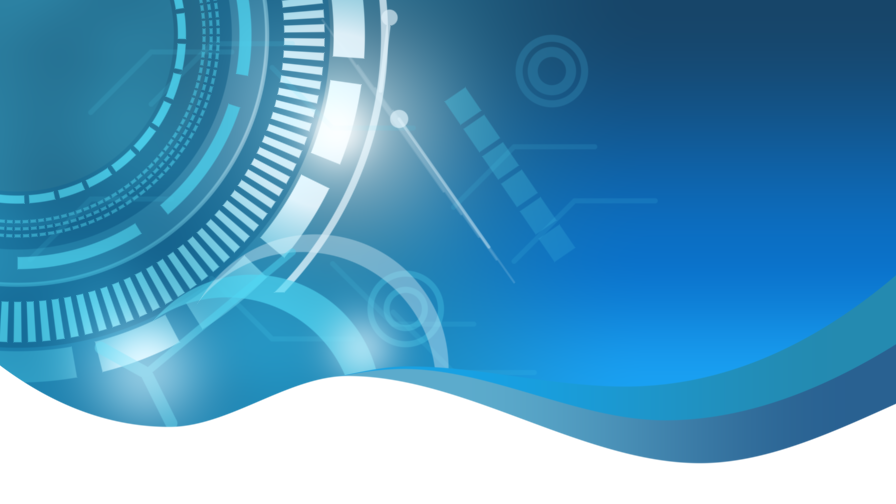
Write a Shadertoy shader that draws this background.

```glsl
const vec3 CYAN = vec3(0.30, 0.82, 0.93);
const vec3 ICE = vec3(0.90, 0.97, 1.0);

void paint(inout vec3 col, vec3 tint, float alpha, float d) {
    float aa = 1.0 / iResolution.y;
    col = mix(col, tint, alpha * smoothstep(aa, -aa, d));
}

float glow(vec2 p, vec2 c, float size) {
    vec2 q = (p - c) / size;
    return exp(-dot(q, q));
}

vec2 hash2(vec2 p) {
    p = vec2(dot(p, vec2(127.1, 311.7)), dot(p, vec2(269.5, 183.3)));
    return fract(sin(p) * 43758.5) * 2.0 - 1.0;
}

float gradientNoise(vec2 p) {
    vec2 i = floor(p), f = fract(p), u = f * f * (3.0 - 2.0 * f), e = vec2(0, 1);
    float low = mix(dot(hash2(i), f), dot(hash2(i + e.yx), f - e.yx), u.x);
    float high = mix(dot(hash2(i + e), f - e), dot(hash2(i + 1.0), f - 1.0), u.x);
    return mix(low, high, u.y);
}

float segment(vec2 p, vec2 a, vec2 b, float width) {
    vec2 d = b - a, q = p - a;
    return length(q - d * clamp(dot(q, d) / dot(d, d), 0.0, 1.0)) - width;
}

float ring(vec2 q, float radius, float width) {
    return abs(length(q) - radius) - width;
}

// Ring cut into equal dashes
float dashes(vec2 q, float radius, float width, float count, float phase, float duty) {
    float turn = atan(q.y, q.x) / 6.2831853;
    float cell = abs(fract(turn * count + phase) - 0.5) - 0.5 * duty;
    return max(ring(q, radius, width), cell * 6.2831853 * radius / count);
}

// Crescent between two offset discs
float crescent(vec2 q, float radius, vec2 shift) {
    return max(length(q) - radius, radius - length(q - shift));
}

// Cubic between two knots, each holding x, y, slope
float curve(float x, vec3 a, vec3 b) {
    float w = b.x - a.x, t = clamp((x - a.x) / w, 0.0, 1.0), u = 1.0 - t;
    return mix(a.y, b.y, t * t * (3.0 - 2.0 * t)) + w * t * u * (a.z * u - b.z * t);
}

float wave(float x, vec3 a, vec3 b, vec3 c) {
    return x < b.x ? curve(x, a, b) : curve(x, b, c);
}

vec3 backdrop(vec2 p) {
    vec3 right = mix(vec3(0.10, 0.63, 0.95), vec3(0.04, 0.45, 0.80), smoothstep(0.22, 0.50, p.y));
    right = mix(right, vec3(0.09, 0.27, 0.41), smoothstep(0.42, 1.0, p.y));
    vec3 left = mix(vec3(0.12, 0.53, 0.71), vec3(0.13, 0.41, 0.54), smoothstep(0.25, 1.0, p.y));
    return mix(left, right, smoothstep(0.65, 1.30, p.x));
}

void dial(inout vec3 col, vec2 q, float light) {
    vec3 ink = mix(CYAN, ICE, light);
    paint(col, vec3(0.17, 0.50, 0.63), 0.8, length(q) - 0.31);
    paint(col, vec3(0.08, 0.40, 0.57), 0.5, ring(q, 0.50, 0.12));
    paint(col, ink, 0.2, ring(q, 0.46, 0.035));
    paint(col, CYAN, 0.85, dashes(q, 0.326, 0.008, 34.0, 0.2, 0.84));
    for (float r = 0.37; r < 0.405; r += 0.014)
        paint(col, CYAN, 0.55, dashes(q, r, 0.003, 150.0, 0.0, 0.7));
    paint(col, CYAN, 0.75, dashes(q, 0.452, 0.012, 9.0, 0.35, 0.8));
    paint(col, ink, 0.45, ring(q, 0.495, 0.004));
    paint(col, ink, 0.85, dashes(q, 0.569, 0.04, 134.0, 0.0, 0.55));
    paint(col, ink, 0.35 + 0.6 * light, dashes(q, 0.658, 0.031, 20.0, 0.333, 0.76));
    paint(col, ICE, 0.75, max(ring(q, 0.728, 0.007), -0.51 - q.y));
}

void circuits(inout vec3 col, vec2 p) {
    // Bent traces
    for (float i = 0.0; i < 9.0; i++) {
        vec2 h = hash2(vec2(i, 4));
        vec2 a = vec2(0.06 + 0.12 * i, 0.58 + 0.3 * h.x), b = a + vec2(0.12, 0.12 * sign(h.y));
        paint(col, CYAN, 0.13, min(segment(p, a, b, 0.005), segment(p, b, b + vec2(0.16, 0), 0.005)));
    }
    // Parallel diagonals
    for (float i = 0.0; i < 5.0; i++) {
        vec2 a = vec2(0.64 + 0.035 * i, 0.96 - 0.045 * i);
        paint(col, ICE, 0.17, segment(p, a, a + vec2(0.24, -0.34), 0.002));
    }
    // Slanted strip of blocks
    vec2 axis = normalize(vec2(0.22, -0.321)), s = p - vec2(0.89, 0.81);
    vec2 k = vec2(dot(s, axis), dot(s, vec2(-axis.y, axis.x)));
    vec2 box = abs(vec2(mod(k.x, 0.066) - 0.033, k.y - 0.012)) - vec2(0.028, 0.025);
    float strip = max(max(box.x, box.y), abs(k.x - 0.198) - 0.198);
    paint(col, CYAN, mix(0.36, 0.16, clamp(k.x / 0.4, 0.0, 1.0)), strip);
    // Faint targets and bright nodes
    vec2 high = p - vec2(1.095, 0.859), low = p - vec2(0.805, 0.387);
    paint(col, vec3(0.20, 0.55, 0.71), 0.38, min(ring(high, 0.065, 0.007), ring(high, 0.038, 0.01)));
    paint(col, CYAN, 0.33, min(ring(low, 0.07, 0.006), ring(low, 0.038, 0.006)));
    vec2 top = vec2(0.773, 0.965), node = vec2(0.792, 0.764);
    float nodes = min(length(p - top) - 0.016, length(p - node) - 0.018);
    paint(col, ICE, 0.65, min(nodes, segment(p, top, vec2(0.755, 0.82), 0.004)));
    paint(col, ICE, 0.4, segment(p, node, vec2(0.97, 0.51), 0.003));
}

void mainImage(out vec4 fragColor, in vec2 fragCoord) {
    vec2 p = fragCoord / iResolution.y, hub = vec2(0.29, 0.26);
    float x = p.x * 1.7778 * iResolution.y / iResolution.x, spark = glow(p, hub, 0.11);
    vec3 col = mix(backdrop(p), vec3(0.80, 0.86, 0.88), 0.72 * glow(p, vec2(0.68, 0.75), 0.2));
    dial(col, p - vec2(0.035, 0.93), min(1.4 * glow(p, vec2(0.66, 0.76), 0.3) + spark, 1.0));
    circuits(col, p);

    // Petals and stems
    paint(col, CYAN, 0.65, crescent(p - vec2(0.5, 0.2), 0.255, vec2(-0.05, -0.045)));
    paint(col, ICE, 0.38, crescent(p - vec2(0.625, 0.27), 0.265, vec2(-0.025, -0.035)));
    float stem = min(segment(p, vec2(0.2, 0.31), hub, 0.012), segment(p, hub, vec2(0.34, 0.16), 0.012));
    paint(col, CYAN, 0.5, min(stem, segment(p, hub, vec2(0.58, 0.5), 0.007)));

    // Sheen and light
    col += vec3(0.05, 0.13, 0.13) * gradientNoise(p * 4.5) * smoothstep(1.0, 0.4, p.x);
    col = mix(col, ICE, 0.55 * spark + 0.6 * glow(p, vec2(0.72, 0.31), 0.07));
    col = mix(col, vec3(1), 0.85 * glow(p, vec2(0.67, 0.74), 0.065));

    // Layered waves
    vec3 tip = vec3(0.66, 0.25, 0.22), dip = vec3(1.24, 0.233, 0), trough = vec3(1.32, 0.166, 0);
    vec3 crest = vec3(0.69, 0.254, 0), basin = vec3(1.389, 0.081, 0);
    float upper = x < dip.x ? wave(x, tip, vec3(0.81, 0.273, 0), dip) : curve(x, dip, vec3(1.778, 0.454, 0.85));
    float middle = x < trough.x ? wave(x, tip, vec3(0.8, 0.268, 0), trough) : curve(x, trough, vec3(1.778, 0.317, 0.62));
    float lower = x < crest.x ? wave(x, vec3(0, 0.275, -0.75), vec3(0.336, 0.153, 0), crest)
        : wave(x, crest, basin, vec3(1.778, 0.199, 0.45));
    float start = smoothstep(0.655, 0.665, x), fade = smoothstep(0.9, 1.7, x);
    paint(col, mix(vec3(0.09, 0.63, 0.89), vec3(0.14, 0.54, 0.69), fade), start, p.y - upper);
    paint(col, mix(vec3(0.36, 0.67, 0.80), vec3(0.16, 0.38, 0.57), fade), start, p.y - middle);
    paint(col, vec3(1), 1.0, p.y - lower);
    fragColor = vec4(clamp(col, 0.0, 1.0), 1.0);
}
```
